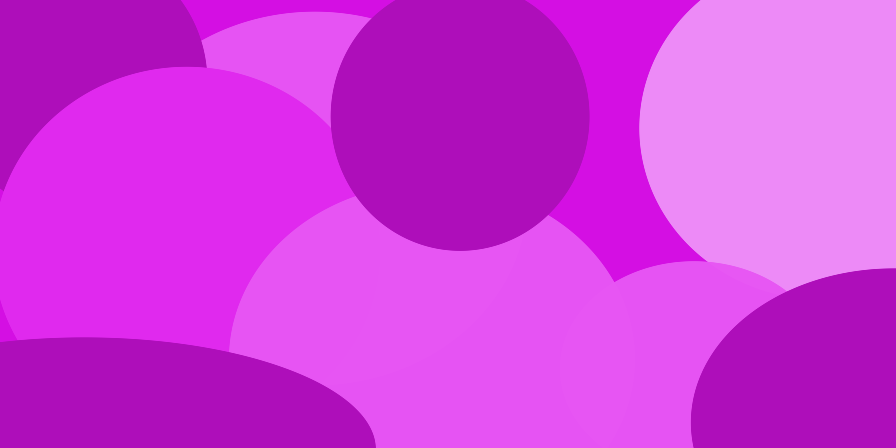
Write a WebGL 2 fragment shader that draws this background.

```glsl
#version 300 es
precision highp float;

uniform vec2 u_resolution;
out vec4 fragColor;

// Colours, with opacity in the last component
#define BACKDROP vec3(0.830, 0.060, 0.890)
#define PLUM     vec4(0.682, 0.053, 0.730, 1.00)
#define MAGENTA  vec4(0.880, 0.160, 0.935, 1.00)
#define PINK     vec4(0.906, 0.335, 0.953, 0.97)
#define PALE     vec4(0.930, 0.541, 0.970, 1.00)
#define EDGE_PIXELS 1.0

const int COUNT = 9;

// Ellipses from back to front: centre, radii, in canvas heights
const vec4 ellipses[COUNT] = vec4[](
    vec4(0.703,  0.557, 0.474, 0.417),
    vec4(0.174,  0.818, 0.289, 0.299),
    vec4(0.417,  0.440, 0.432, 0.411),
    vec4(0.964,  0.198, 0.453, 0.393),
    vec4(1.836,  0.714, 0.409, 0.383),
    vec4(1.549,  0.177, 0.299, 0.240),
    vec4(1.027,  0.740, 0.289, 0.300),
    vec4(0.188, -0.003, 0.651, 0.250),
    vec4(1.995,  0.057, 0.453, 0.344)
);

const vec4 tones[COUNT] = vec4[](
    PINK, PLUM, MAGENTA, PINK, PALE, PINK, PLUM, PLUM, PLUM
);

// Approximate signed distance to an axis-aligned ellipse
float ellipseDistance(vec2 p, vec2 radii) {
    float k = length(p / radii);
    float slope = length(p / (radii * radii));
    return k * (k - 1.0) / max(slope, 1e-4);
}

void main() {
    vec2 p = gl_FragCoord.xy / u_resolution.y;
    float halfEdge = 0.5 * EDGE_PIXELS / u_resolution.y;

    // Stack the layers over the backdrop
    vec3 color = BACKDROP;
    for (int i = 0; i < COUNT; i++) {
        float d = ellipseDistance(p - ellipses[i].xy, ellipses[i].zw);
        float coverage = 1.0 - smoothstep(-halfEdge, halfEdge, d);
        color = mix(color, tones[i].rgb, coverage * tones[i].a);
    }

    fragColor = vec4(color, 1.0);
}
```
